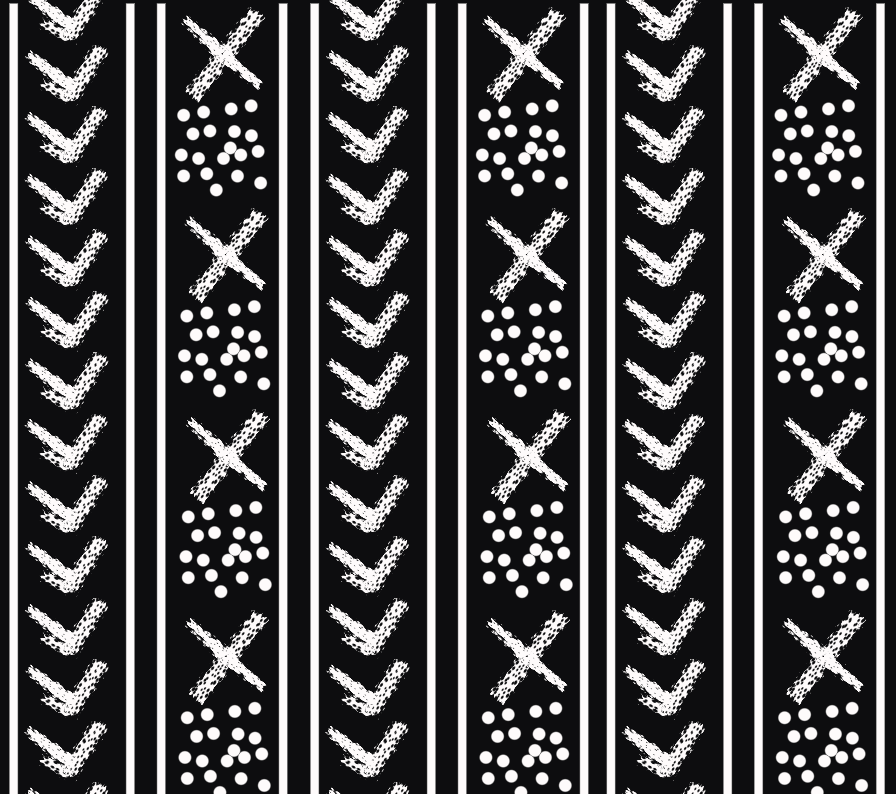
Reproduce this pattern procedurally as a Shadertoy shader.

```glsl
// Monochrome tribal stripes: brushed chevrons, crosses and dot clusters between white rules.
#define CANVAS vec2(768.0, 680.0)
#define COLUMN_PITCH 256.0
#define CHEVRON_PITCH 52.6
#define CROSS_PITCH 172.0
#define RULE_HALF 3.6
#define DOT_RADIUS 5.4
#define RAGGED 5.0
#define SOFTNESS 0.9
#define PAPER vec3(0.052, 0.052, 0.057)
#define INK vec3(0.995, 0.985, 0.985)

// Dot rows: start x, start y, step x, step y; then count and bow of each row
const vec4 DOT_ROWS[6] = vec4[6](
    vec4(-33.3, 52.7, 19.3, -2.7), vec4(-25.3, 68.7, 16.7, 0.5),
    vec4(-35.3, 86.7, 17.0, 0.0), vec4(-33.3, 104.7, 22.0, 2.0),
    vec4(6.7, 80.7, 0.0, 0.0), vec4(-5.3, 116.7, 0.0, 0.0));
const int DOT_COUNT[6] = int[6](4, 4, 5, 4, 1, 1);
const float DOT_BOW[6] = float[6](0.0, -3.5, 3.5, -4.5, 0.0, 0.0);

vec2 hash2(vec2 p) {
    vec3 q = fract(p.xyx * vec3(0.1031, 0.1030, 0.0973));
    q += dot(q, q.yzx + 33.33);
    return fract((q.xx + q.yz) * q.zy);
}

// Distance to the nearest scattered cell point
float cellular(vec2 p) {
    vec2 cell = floor(p), f = p - cell;
    float nearest = 4.0;
    for (int y = -1; y <= 1; y++)
        for (int x = -1; x <= 1; x++) {
            vec2 o = vec2(x, y);
            vec2 r = o + hash2(cell + o + 50.0) - f;
            nearest = min(nearest, dot(r, r));
        }
    return sqrt(nearest);
}

// Dry brush stroke from a to b; half width runs from w.x to w.y, dry opens flecks
float brush(vec2 p, vec2 a, vec2 b, vec2 w, float dry) {
    float len = length(b - a);
    vec2 dir = (b - a) / len, q = p - a;
    vec2 u = vec2(dot(q, dir), dot(q, vec2(-dir.y, dir.x)));
    float halfWidth = mix(w.x, w.y, clamp(u.x / len, 0.0, 1.0));
    float body = max(abs(u.y) - halfWidth, abs(u.x - 0.5 * len) - 0.5 * len);
    body += RAGGED * (cellular(u * vec2(0.14, 0.42) + a) - 0.45);
    float rim = clamp(abs(u.y) / halfWidth, 0.0, 1.0);
    float fleck = dry * (0.45 + 0.55 * rim) - cellular(u * vec2(0.2, 0.34) + b);
    return max(body, 4.0 * fleck);
}

// Origin at the lower tip, y downward
float chevron(vec2 p) {
    float d = brush(p, vec2(-35.0, -41.0), vec2(3.0, -12.0), vec2(3.2, 6.0), 0.12);
    d = min(d, brush(p, vec2(27.0, -47.0), vec2(-1.0, -4.0), vec2(6.5, 7.0), 0.42));
    return min(d, brush(p, vec2(-23.0, -17.0), vec2(2.0, -3.0), vec2(4.0, 4.5), 0.5));
}

float crossMark(vec2 p) {
    float d = brush(p, vec2(-32.0, -29.0), vec2(0.0), vec2(2.8, 5.8), 0.12);
    d = min(d, brush(p, vec2(32.0, 27.0), vec2(0.0), vec2(2.8, 5.8), 0.12));
    return min(d, brush(p, vec2(30.0, -35.0), vec2(-26.0, 36.0), vec2(7.0), 0.44));
}

float dotCluster(vec2 p) {
    float d = 1e3;
    for (int row = 0; row < 6; row++)
        for (int j = 0; j < DOT_COUNT[row]; j++) {
            float k = float(j);
            vec2 c = DOT_ROWS[row].xy + k * DOT_ROWS[row].zw;
            c += vec2(-2.5 * sin(k * 2.0944), DOT_BOW[row] * sin(k * 1.0472));
            d = min(d, length(p - c) - DOT_RADIUS);
        }
    return d;
}

void mainImage(out vec4 fragColor, in vec2 fragCoord) {
    vec2 p = fragCoord / iResolution.xy * CANVAS;
    p.y = CANVAS.y - p.y;
    float soft = SOFTNESS * CANVAS.x / iResolution.x;

    // Column repeat with a slight drift
    float column = floor((p.x - 3.5) / COLUMN_PITCH);
    float x = p.x - 11.7 - column * COLUMN_PITCH - 2.0 * sin(1.57 * column);

    // Four rules per column, stopping just short of the top edge
    float rules = min(min(abs(x), abs(x - 100.0)), min(abs(x - 126.5), abs(x - 231.0)));
    float d = max(rules - RULE_HALF, 3.0 - p.y);

    // Chevron stack
    float link = floor((p.y + 14.0) / CHEVRON_PITCH);
    vec2 jitter = hash2(vec2(link, 7.0)) - 0.5;
    d = min(d, chevron(vec2(x - 48.0, p.y - 36.0 - link * CHEVRON_PITCH) - jitter));

    // Alternating crosses and dot clusters
    float row = floor((p.y - 6.0) / CROSS_PITCH);
    vec2 q = vec2(x - 179.0 - 4.0 * sin(0.75 * row), p.y - 46.0 - row * CROSS_PITCH);
    d = min(d, min(crossMark(q), dotCluster(q)));

    float ink = 1.0 - smoothstep(-soft, soft, d);
    fragColor = vec4(mix(PAPER, INK, ink), 1.0);
}
```
